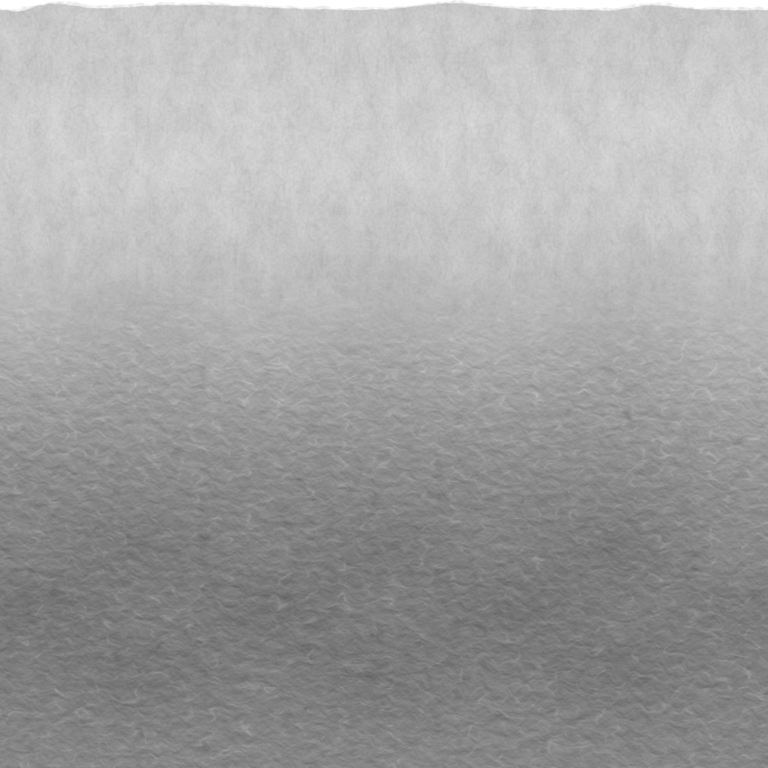
Reproduce this texture procedurally as a Shadertoy shader.

```glsl
vec2 randomGradient(vec2 cell) {
    vec2 p = fract(cell * vec2(0.1031, 0.1137));
    p += dot(p, p.yx + 33.33);
    float angle = 6.28318 * fract((p.x + p.y) * p.x * 17.3);
    return vec2(cos(angle), sin(angle));
}

float gradientNoise(vec2 p) {
    vec2 cell = floor(p), f = fract(p);
    vec2 blend = f * f * f * (f * (f * 6.0 - 15.0) + 10.0);
    float a = dot(randomGradient(cell), f);
    float b = dot(randomGradient(cell + vec2(1, 0)), f - vec2(1, 0));
    float c = dot(randomGradient(cell + vec2(0, 1)), f - vec2(0, 1));
    float d = dot(randomGradient(cell + vec2(1, 1)), f - vec2(1, 1));
    return mix(mix(a, b, blend.x), mix(c, d, blend.x), blend.y);
}

float fbm(vec2 p) {
    float sum = 0.0, amplitude = 1.0;
    for (int i = 0; i < 4; i++) {
        sum += amplitude * gradientNoise(p);
        p = mat2(1.6, 1.1, -1.1, 1.6) * p + 19.7;
        amplitude *= 0.6;
    }
    return sum;
}

float bump(float x, float center, float width) {
    float d = (x - center) / width;
    return exp(-d * d);
}

// Broad light and shade, with dark patches repeated across the width
float baseTone(vec2 uv) {
    float tone = mix(0.48, 0.805, smoothstep(0.20, 0.82, uv.y));
    tone += 0.045 * (1.0 - smoothstep(0.0, 0.15, uv.y));
    tone -= 0.025 * smoothstep(0.82, 1.0, uv.y);
    tone += 0.035 * smoothstep(0.80, 1.0, uv.x) * bump(uv.y, 0.34, 0.22);
    float wave = cos(6.28318 * (uv.x - 0.18) / 0.31);
    float shifted = cos(6.28318 * (uv.x - 0.05) / 0.31);
    tone -= 0.016 * wave * bump(uv.y, 0.29, 0.04);
    tone -= 0.012 * wave * bump(uv.y, 0.57, 0.10);
    tone -= 0.016 * shifted * bump(uv.y, 0.21, 0.04);
    return tone - 0.012 * wave * bump(uv.y, 0.11, 0.05);
}

// Upright fibres with crisp creases and fine grain
float paperFibres(vec2 uv) {
    vec2 p = uv + 0.008 * vec2(gradientNoise(uv * 45.0), gradientNoise(uv * 45.0 + 51.0));
    float clouds = fbm(p * vec2(32.0, 16.0));
    float creases = 0.16 - abs(fbm(p * vec2(70.0, 46.0) + 80.0));
    float veins = bump(gradientNoise(p * vec2(62.0, 36.0) + 37.0), 0.0, 0.06) - 0.2;
    float grain = gradientNoise(uv * 250.0);
    return 0.036 * clouds + 0.04 * creases - 0.016 * veins + 0.03 * grain;
}

float rippleHeight(vec2 uv) {
    vec2 p = uv + 0.006 * vec2(gradientNoise(uv * 50.0 + 7.0), gradientNoise(uv * 50.0 + 31.0));
    p.y += 0.06 * p.x;
    return fbm(p * vec2(42.0, 66.0)) + 0.35 * gradientNoise(p * vec2(85.0, 115.0) + 47.0);
}

// Small rounded wavelets with broken pale crests and scattered dark hollows
float waterRipples(vec2 uv) {
    float height = rippleHeight(uv);
    float slope = height - rippleHeight(uv + vec2(0.0004, 0.0026));
    vec2 p = uv + 0.007 * vec2(gradientNoise(uv * 55.0 + 3.0), gradientNoise(uv * 55.0 + 71.0));
    float crest = bump(gradientNoise(p * vec2(40.0, 68.0) + 13.0), 0.0, 0.09);
    crest *= smoothstep(-0.1, 0.4, gradientNoise(uv * vec2(48.0, 62.0) + 61.0));
    float hollow = smoothstep(0.25, 0.75, gradientNoise(p * vec2(36.0, 55.0) + 29.0));
    float grain = gradientNoise(uv * 230.0 + 9.0);
    return 0.07 * slope + 0.025 * height + 0.055 * (crest - 0.08)
         - 0.06 * hollow + 0.014 * grain;
}

// Upper boundary of the grey sheet
float tornEdge(float x) {
    float edge = 0.987 + 0.008 * bump(x, 0.07, 0.035) + 0.007 * bump(x, 0.25, 0.11);
    edge += 0.009 * bump(x, 0.59, 0.06) + 0.006 * bump(x, 0.85, 0.045);
    edge -= 0.003 * bump(x, 0.025, 0.018) + 0.002 * bump(x, 0.80, 0.025);
    return edge + 0.0012 * fbm(vec2(x * 55.0, 3.3));
}

void mainImage(out vec4 fragColor, in vec2 fragCoord) {
    vec2 uv = fragCoord / iResolution.xy;
    float pixel = 1.0 / iResolution.y;

    // Paper gives way to water down the sheet
    float water = 1.0 - smoothstep(0.48, 0.70, uv.y + 0.03 * gradientNoise(uv * 14.0));
    float tone = baseTone(uv);
    tone += mix(paperFibres(uv), waterRipples(uv), water);

    // Rough white margin with a faint shaded lip
    float edge = tornEdge(uv.x);
    float lip = edge + 0.003 + 0.004 * gradientNoise(vec2(uv.x * 50.0, 8.3));
    float margin = mix(0.94 + 0.1 * gradientNoise(uv * 150.0), 1.0,
                       smoothstep(lip - pixel, lip + pixel, uv.y));
    tone = mix(tone, margin, smoothstep(edge - pixel, edge + pixel, uv.y));

    fragColor = vec4(vec3(clamp(tone, 0.0, 1.0)), 1.0);
}
```
